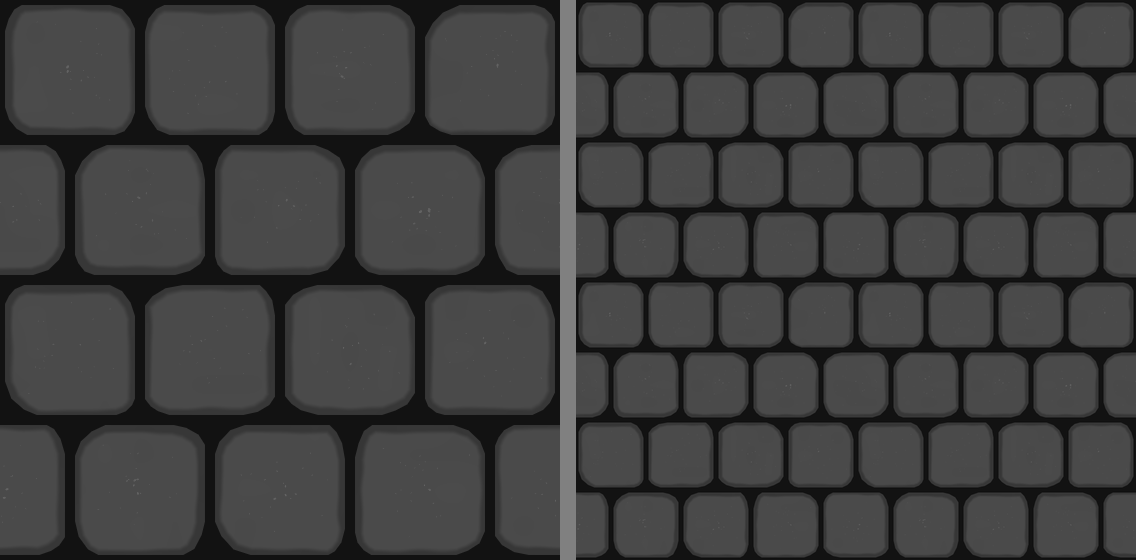
Left: one tile. Right: repeated 2 by 2.
A Shadertoy shader for this texture:

```glsl
vec2 hash22(vec2 p) {
    vec3 q = fract(p.xyx * vec3(0.1031, 0.1030, 0.0973));
    q += dot(q, q.yzx + 33.33);
    return fract((q.xx + q.yz) * q.zy);
}

float valueNoise(vec2 p) {
    vec2 i = floor(p), f = fract(p);
    f = f * f * (3.0 - 2.0 * f);
    float low = mix(hash22(i).x, hash22(i + vec2(1, 0)).x, f.x);
    float high = mix(hash22(i + vec2(0, 1)).x, hash22(i + vec2(1, 1)).x, f.x);
    return mix(low, high, f.y);
}

// Square whose corners are chipped along tangents of uneven ellipses
float stoneDistance(vec2 p, vec2 id) {
    vec2 corner = step(0.0, p) * 2.0 - 1.0;
    vec2 seed = id * 5.0 + corner + 40.0;
    vec2 radius = 0.14 + 0.18 * hash22(seed);
    vec2 q = abs(p) - 0.464;
    float d = max(q.x, q.y);
    for (int i = 1; i <= 3; i++) {
        float jitter = hash22(seed + float(i) * 31.0).y - 0.5;
        float angle = 0.3927 * (float(i) + 0.5 * jitter);
        vec2 normal = vec2(cos(angle), sin(angle)) / radius;
        d = max(d, (dot(q + radius, normal) - 1.0) / length(normal));
    }
    return d;
}

// Small chips, larger and brighter towards the middle of the stone
float specks(vec2 p, vec2 id, float pixel) {
    float amount = 0.0;
    for (int i = 0; i < 22; i++) {
        vec2 seed = id * 9.0 + vec2(i * 47, i * 13) + 70.0;
        vec2 center = (hash22(seed) + hash22(seed + 5.3) - 1.0) * 0.38;
        vec2 shape = hash22(seed + 11.7);
        float angle = shape.x * 6.283;
        vec2 q = mat2(cos(angle), -sin(angle), sin(angle), cos(angle)) * (p - center);
        float middle = 1.0 - smoothstep(0.03, 0.17, length(center));
        float size = 0.003 + 0.003 * shape.y + 0.007 * middle * shape.y;
        float d = length(q * vec2(1.0, 1.5)) - size;
        amount = max(amount, clamp(0.5 - d / pixel, 0.0, 1.0) * (0.55 + 0.45 * middle));
    }
    return amount;
}

void mainImage(out vec4 fragColor, in vec2 fragCoord) {
    // Four staggered rows of four stones
    vec2 grid = fragCoord / iResolution.xy * 4.0;
    float pixel = 4.0 / min(iResolution.x, iResolution.y);
    grid.x += 0.5 * (1.0 - mod(floor(grid.y), 2.0));
    vec2 id = mod(floor(grid), 4.0);
    vec2 p = fract(grid) - 0.5;

    // Worn rim of uneven width around a flat face
    vec2 shift = (hash22(id + 90.0) - 0.5) * 0.026;
    float wobble = (valueNoise(p * 6.0 + id * 17.0 + 50.0) - 0.5) * 0.024;
    float depth = wobble - stoneDistance(p + shift, id);
    float face = smoothstep(0.025, 0.065, depth);
    vec3 stone = mix(vec3(0.215), vec3(0.29), face);
    stone += 0.006 * (valueNoise(p * 4.0 + id * 23.0 + 80.0) - 0.5);
    stone = mix(stone, vec3(0.39), specks(p, id, pixel));

    // Stones over dark joints
    float cover = clamp(0.5 - stoneDistance(p, id) / pixel, 0.0, 1.0);
    fragColor = vec4(mix(vec3(0.07), stone, cover), 1.0);
}
```
